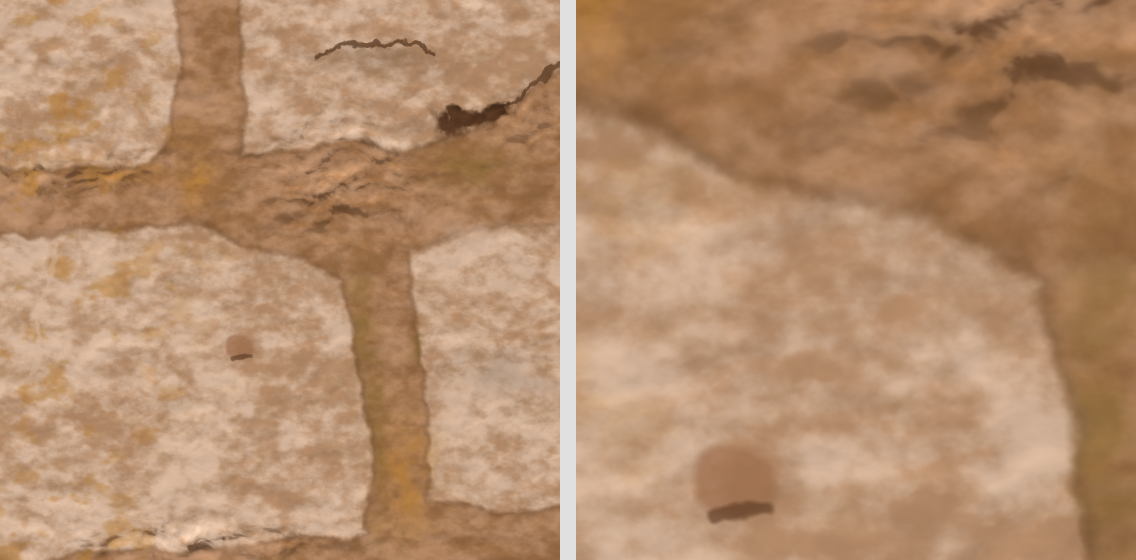
Left, the full canvas; right, a detail of the centre.
A WebGL 1 fragment shader for this texture:

```glsl
precision highp float;
uniform vec2 u_resolution;

const vec3 PALE = vec3(0.83, 0.705, 0.605);
const vec3 TAN = vec3(0.685, 0.525, 0.395);
const vec3 MORTAR_LIGHT = vec3(0.71, 0.54, 0.41);
const vec3 MORTAR_DARK = vec3(0.57, 0.40, 0.255);
const vec3 OCHRE = vec3(0.69, 0.47, 0.20);
const vec3 OLIVE = vec3(0.50, 0.37, 0.16);
const vec3 SHADOW = vec3(0.33, 0.205, 0.12);

float hash(vec2 p) {
  vec3 q = fract(p.xyx * 0.1031);
  q += dot(q, q.yzx + 33.33);
  return fract((q.x + q.y) * q.z);
}

float noise(vec2 p) {
  vec2 i = floor(p), f = fract(p);
  f = f * f * (3.0 - 2.0 * f);
  return mix(mix(hash(i), hash(i + vec2(1, 0)), f.x),
             mix(hash(i + vec2(0, 1)), hash(i + vec2(1, 1)), f.x), f.y);
}

float fbm(vec2 p) {
  float sum = 0.0, amp = 0.53;
  for (int i = 0; i < 4; i++) {
    sum += amp * noise(p);
    p = mat2(1.6, 1.2, -1.2, 1.6) * p + 17.3;
    amp *= 0.5;
  }
  return sum;
}

// Signed distance to a line, positive on its left
float side(vec2 p, vec2 a, vec2 b) {
  vec2 t = normalize(b - a);
  return dot(p - a, vec2(-t.y, t.x));
}

// Convex block with counterclockwise corners, positive inside
float block(vec2 p, vec2 a, vec2 b, vec2 c, vec2 d, vec2 e) {
  return min(min(min(side(p, a, b), side(p, b, c)), min(side(p, c, d), side(p, d, e))), side(p, e, a));
}

// Soft elliptical region
float patchAt(vec2 p, vec2 centre, vec2 radius) {
  vec2 q = (p - centre) / radius;
  return exp(-dot(q, q));
}

// Soft stroke between two points
float stroke(vec2 p, vec2 a, vec2 b, float width) {
  vec2 ab = b - a;
  float t = clamp(dot(p - a, ab) / dot(ab, ab), 0.0, 1.0);
  return 1.0 - smoothstep(0.3 * width, width, length(p - a - ab * t));
}

void main() {
  vec2 uv = gl_FragCoord.xy / u_resolution;
  vec2 wobble = vec2(fbm(uv * 11.0), fbm(uv * 11.0 + 31.0)) - 0.5;
  vec2 ragged = vec2(fbm(uv * 42.0 + 5.0), fbm(uv * 42.0 + 63.0)) - 0.5;
  vec2 p = uv + 0.04 * wobble + 0.014 * ragged;

  // Four blocks parted by mortar
  float upperLeft = block(p, vec2(-0.2, 0.69), vec2(0.27, 0.712), vec2(0.316, 0.76), vec2(0.31, 1.3), vec2(-0.2, 1.3));
  float upperRight = block(p, vec2(0.435, 0.73), vec2(0.74, 0.745), vec2(0.91, 0.81), vec2(1.2, 1.01), vec2(0.43, 1.3));
  float lowerLeft = block(p, vec2(-0.2, -0.02), vec2(0.655, 0.055), vec2(0.66, 0.23), vec2(0.605, 0.495), vec2(0.36, 0.60));
  lowerLeft = max(lowerLeft, block(p, vec2(-0.2, -0.02), vec2(0.6, 0.05), vec2(0.6, 0.495), vec2(0.36, 0.60), vec2(-0.2, 0.56)));
  float lowerRight = block(p, vec2(0.775, 0.1), vec2(1.2, 0.08), vec2(1.2, 0.64), vec2(0.74, 0.56), vec2(0.755, 0.35));
  float inside = max(max(upperLeft, upperRight), max(lowerLeft, lowerRight));
  float soft = mix(0.006, 0.03, patchAt(uv, vec2(0.87, 0.6), vec2(0.2, 0.06)));
  float stone = smoothstep(-soft, soft, inside);

  // Mottled faces and smoother mortar
  float broad = fbm(uv * vec2(6.0, 9.0) + 3.0) - 0.5;
  float grain = fbm(uv * vec2(27.0, 38.0)) - 0.5;
  float speck = fbm(uv * vec2(65.0, 85.0) + 9.0) - 0.5;
  float tone = 0.54 + 1.1 * broad + 1.3 * grain + 0.8 * speck;
  vec3 face = mix(TAN, PALE, smoothstep(0.0, 1.0, tone));
  vec3 mortar = mix(MORTAR_DARK, MORTAR_LIGHT, smoothstep(-0.1, 1.1, tone));
  vec3 color = mix(mortar, face, stone);

  // Lichen and moss
  float spots = smoothstep(0.52, 0.72, fbm(uv * vec2(19.0, 27.0) + 71.0));
  color = mix(color, OCHRE, 0.55 * spots * (1.0 - smoothstep(0.1, 0.5, uv.x)));
  float yellow = patchAt(p, vec2(0.73, 0.14), vec2(0.05, 0.1)) + patchAt(p, vec2(0.36, 0.68), vec2(0.03, 0.05))
               + patchAt(p, vec2(0.22, 0.69), vec2(0.08, 0.013));
  color = mix(color, OCHRE, clamp(yellow * (0.5 + 2.0 * grain), 0.0, 0.7));
  float moss = patchAt(p, vec2(0.645, 0.4), vec2(0.025, 0.13)) + patchAt(p, vec2(0.675, 0.2), vec2(0.015, 0.13))
             + patchAt(p, vec2(0.84, 0.7), vec2(0.08, 0.04)) + patchAt(p, vec2(0.75, 0.38), vec2(0.012, 0.04));
  color = mix(color, OLIVE, clamp(moss * (0.45 + 1.5 * grain), 0.0, 0.6) * (1.0 - 0.8 * stone));

  // Crumbling ledges lit from above
  float crumble = patchAt(uv, vec2(0.6, 0.68), vec2(0.11, 0.09)) + patchAt(uv, vec2(0.35, 0.035), vec2(0.2, 0.03))
                + 0.7 * patchAt(uv, vec2(0.13, 0.69), vec2(0.16, 0.04)) + 0.5 * patchAt(uv, vec2(0.95, 0.78), vec2(0.07, 0.06));
  vec2 q = uv * vec2(25.0, 40.0) + 2.0 * wobble;
  float slope = fbm(q + vec2(-0.15, 0.4)) - fbm(q);
  color *= 1.0 - slope * (0.2 + 0.55 * crumble);
  color = mix(color, SHADOW, 0.65 * min(crumble, 1.0) * smoothstep(0.07, 0.26, slope));
  color *= 1.0 - 0.1 * exp(-pow((inside + 0.004) / 0.006, 2.0));

  // Clefts, hollow and worn pit
  vec2 torn = uv + 0.03 * wobble + 0.035 * ragged;
  float cleft = stroke(torn, vec2(0.57, 0.905), vec2(0.65, 0.918), 0.008)
              + stroke(torn, vec2(0.65, 0.918), vec2(0.74, 0.927), 0.007)
              + stroke(torn, vec2(0.74, 0.927), vec2(0.775, 0.907), 0.007);
  cleft = max(cleft, stroke(torn, vec2(0.91, 0.815), vec2(1.02, 0.892), 0.007));
  color = mix(color, SHADOW, 0.7 * min(cleft, 1.0));
  color *= 1.0 - 0.13 * patchAt(torn, vec2(0.68, 0.89), vec2(0.11, 0.025));
  float hollow = max(stroke(torn, vec2(0.785, 0.785), vec2(0.81, 0.785), 0.029),
                     stroke(torn, vec2(0.80, 0.8), vec2(0.905, 0.807), 0.019));
  color = mix(color, SHADOW * (0.9 + grain), 0.93 * hollow);
  vec2 pit = uv - vec2(0.428, 0.38) + 0.01 * ragged;
  float bowl = 1.0 - smoothstep(0.75, 1.1, length(pit / vec2(0.026, 0.023)));
  color = mix(color, MORTAR_DARK + vec3(0.03, 0.01, 0.03), 0.65 * bowl);
  color = mix(color, SHADOW, 0.6 * stroke(pit, vec2(-0.013, -0.02), vec2(0.018, -0.017), 0.006));

  // Pale scratch and weathered dip
  color = mix(color, PALE, 0.55 * stroke(p, vec2(0.095, 0.57), vec2(0.057, 0.33), 0.006));
  color *= 1.0 - 0.14 * patchAt(p, vec2(0.9, 0.325), vec2(0.08, 0.035));
  gl_FragColor = vec4(color, 1.0);
}
```
